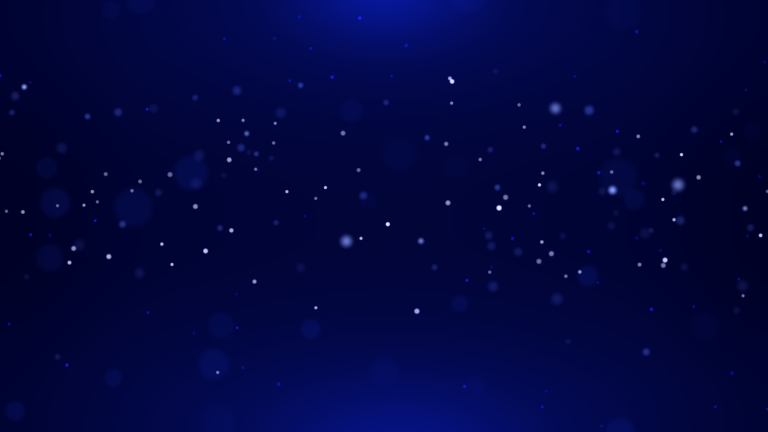
A WebGL 1 fragment shader for this background:

```glsl
precision highp float;
uniform vec2 u_resolution;

const vec3 NIGHT = vec3(0.0, 0.010, 0.178);
const vec3 GLOW_BLUE = vec3(0.06, 0.19, 1.0);
const vec3 HAZE_BLUE = vec3(0.10, 0.19, 0.62);
const vec3 BOKEH_BLUE = vec3(0.36, 0.44, 0.88);
const vec3 LAMP_BLUE = vec3(0.62, 0.70, 0.95);
const vec3 SPARK_WHITE = vec3(0.92, 0.93, 1.0);
const vec3 SPECK_BLUE = vec3(0.10, 0.10, 0.85);

vec3 hash3(vec2 p, float seed) {
  vec3 q = fract(vec3(p.xyx + seed * 7.31) * vec3(0.1031, 0.1030, 0.0973));
  q += dot(q, q.yxz + 33.33);
  return fract((q.xxy + q.yzz) * q.zyx);
}

// Elliptical light that fades away from its centre
float glow(vec2 p, vec2 centre, vec2 size) {
  vec2 q = (p - centre) / size;
  return exp(-dot(q, q));
}

// Horizontal belt in which the particles gather
float belt(float y, float width) {
  float d = (y - 0.02) / width;
  return exp(-d * d);
}

// One soft disc at most per cell, kept wholly inside it
float scatter(vec2 p, float cell, vec2 radii, float core, float chance,
              float width, float dimmest, float seed, float pixel) {
  vec2 shifted = p + vec2(0.37, 0.61) * seed * cell;
  vec2 id = floor(shifted / cell);
  vec3 place = hash3(id, seed);
  vec3 traits = hash3(id + 57.0, seed + 3.7);
  float radius = mix(radii.x, radii.y, traits.x * traits.x);
  float margin = radius + pixel;
  vec2 local = margin + (cell - 2.0 * margin) * place.xy;
  vec2 offset = shifted - id * cell - local;
  float present = step(place.z, chance * belt(p.y - offset.y, width));
  float disc = 1.0 - smoothstep(radius * core, margin, length(offset));
  return disc * present * mix(dimmest, 1.0, traits.y * traits.y);
}

vec3 backdrop(vec2 p) {
  float light = 0.050 * smoothstep(0.05, 0.45, abs(p.y));
  light += 0.040 * glow(p, vec2(0.0), vec2(0.70, 0.6));
  // Upper light
  light += 0.10 * glow(p, vec2(0.0, 0.53), vec2(0.48, 0.26));
  light += 0.26 * glow(p, vec2(0.0, 0.53), vec2(0.20, 0.12));
  // Lower light
  light += 0.12 * glow(p, vec2(0.02, -0.53), vec2(0.54, 0.24));
  light += 0.15 * glow(p, vec2(0.04, -0.54), vec2(0.28, 0.13));
  // Darker sides
  light -= 0.040 * smoothstep(0.50, 0.92, abs(p.x));
  return NIGHT + GLOW_BLUE * light;
}

void main() {
  vec2 p = (gl_FragCoord.xy - 0.5 * u_resolution) / u_resolution.y;
  float pixel = 1.0 / u_resolution.y;
  vec3 colour = backdrop(p);

  // Overlapping shifted grids break up the regular spacing
  for (int i = 0; i < 2; i++) {
    float seed = float(i) + 1.0;
    float haze = scatter(p, 0.19, vec2(0.022, 0.055), 0.6, 0.28, 0.8, 0.25, seed, pixel);
    float bokeh = scatter(p, 0.095, vec2(0.007, 0.020), 0.2, 0.45, 0.22, 0.25, seed + 4.0, pixel);
    float lamp = scatter(p, 0.17, vec2(0.007, 0.021), 0.0, 0.17, 0.24, 0.6, seed + 16.0, pixel);
    float spark = scatter(p, 0.080, vec2(0.0032, 0.0065), 0.45, 0.36, 0.19, 0.4, seed + 8.0, pixel);
    float speck = scatter(p, 0.11, vec2(0.0025, 0.0045), 0.3, 0.18, 1.2, 0.35, seed + 12.0, pixel);
    colour += HAZE_BLUE * haze * 0.15;
    colour += BOKEH_BLUE * bokeh * 0.42;
    colour += LAMP_BLUE * lamp * 0.9;
    colour += SPARK_WHITE * spark;
    colour += SPECK_BLUE * speck * 0.8;
  }

  gl_FragColor = vec4(clamp(colour, 0.0, 1.0), 1.0);
}
```
